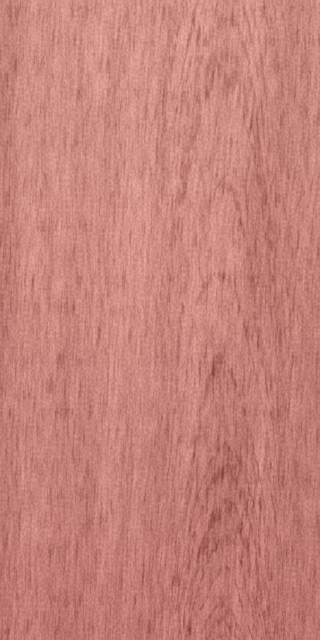
Write a Shadertoy shader that draws this texture.

```glsl
// Rosy plank of wood: upright fibres, short dark pores and pointed cathedral arches.

const vec3 MEAN_WOOD = vec3(0.786, 0.523, 0.487);
const vec3 TONE_SHIFT = vec3(0.98, 1.0, 0.97);
const vec3 WARM_SHIFT = vec3(0.004, 0.016, 0.004);
const float ARCH_AXIS = 0.69;
const float ARCH_STEEPNESS = 27.0;

float hash(vec2 cell) {
    vec3 q = fract(cell.xyx * vec3(0.1031, 0.1030, 0.0973));
    q += dot(q, q.yzx + 33.33);
    return fract((q.x + q.y) * q.z);
}

float cornerSlope(vec2 cell, vec2 offset) {
    float angle = 6.2832 * hash(cell);
    return dot(vec2(cos(angle), sin(angle)), offset);
}

// Gradient noise, roughly -0.7 to 0.7
float noise(vec2 p) {
    vec2 cell = floor(p), f = p - cell;
    vec2 u = f * f * f * (f * (f * 6.0 - 15.0) + 10.0);
    vec2 e = vec2(1.0, 0.0);
    float low = mix(cornerSlope(cell, f), cornerSlope(cell + e.xy, f - e.xy), u.x);
    float high = mix(cornerSlope(cell + e.yx, f - e.yx), cornerSlope(cell + e.xx, f - e.xx), u.x);
    return mix(low, high, u.y);
}

// Upright streaks, finer and shorter with each octave
float fibres(vec2 p, vec2 scale, float falloff) {
    float sum = 0.0, weight = 1.0;
    for (int i = 0; i < 4; i++) {
        sum += weight * noise(p * scale + 17.3 * float(i));
        scale *= vec2(2.1, 2.1);
        weight *= falloff;
    }
    return sum;
}

// Short dark dashes; a lower threshold packs them closer
float pores(vec2 p, vec2 scale, float threshold) {
    return smoothstep(threshold, threshold + 0.25, noise(p * scale));
}

// Growth rings cut as nested parabolas
float ringDepth(vec2 p) {
    float dx = p.x - ARCH_AXIS + 0.03 * noise(p * vec2(2.0, 2.5) + 4.0);
    float jag = 0.035 * noise(p * vec2(50.0, 14.0)) + 0.04 * noise(p * vec2(9.0, 4.0));
    return sqrt(max(p.y + ARCH_STEEPNESS * dx * dx + 0.3 + jag, 0.0));
}

// Thin dark line where the ring noise crosses zero
float ringLine(float depth, float along, float frequency, float width) {
    float n = noise(vec2(depth * frequency, along));
    return 1.0 - smoothstep(0.0, width, abs(n));
}

// Soft upright oval patch
float patchAt(vec2 p, vec2 center, vec2 radius) {
    vec2 q = (p - center) / radius;
    return exp(-dot(q, q));
}

// Broad light: pale upper middle, shaded edges and lower right
float shading(vec2 p) {
    float light = 0.026 * (p.y - 1.0);
    light += 0.028 * patchAt(p, vec2(0.5, 1.45), vec2(0.32, 0.8));
    light -= 0.025 * smoothstep(0.10, 0.0, p.x);
    light -= 0.020 * smoothstep(0.65, 1.0, p.x);
    return light;
}

void mainImage(out vec4 fragColor, in vec2 fragCoord) {
    vec2 p = fragCoord / iResolution.x;

    // Fibres lean a little to the right and wander
    vec2 grain = p;
    grain.x += -0.045 * p.y + 0.035 * noise(p * vec2(1.6, 1.1) + 9.0);

    float archZone = 1.0 - smoothstep(0.10, 0.28, abs(p.x - ARCH_AXIS));
    float depth = ringDepth(p);
    float bands = noise(vec2(depth * 8.0, p.y * 0.5 + 3.0));
    float lines = ringLine(depth, p.y * 0.5 + 8.0, 14.0, 0.16);

    // Light, wide streaks and fine fibres
    float tone = shading(p);
    tone += 0.040 * fibres(grain, vec2(8.0, 0.5), 0.95);
    tone += 0.075 * noise(grain * vec2(112.0, 13.0) + 31.0);
    tone += 0.040 * bands * mix(0.3, 1.0, archZone);

    // Arch outlines broken into dashes
    float broken = smoothstep(-0.35, 0.15, noise(p * vec2(75.0, 22.0) + 50.0));
    tone -= 0.095 * lines * broken * mix(0.12, 1.0, archZone);

    // Pores crowd together in the dark bands
    float crowding = 0.17 - 0.12 * noise(grain * vec2(11.0, 0.7) + 70.0);
    tone -= 0.060 * pores(grain, vec2(105.0, 12.0), crowding);
    tone -= 0.055 * pores(grain + 5.0, vec2(82.0, 19.0), crowding + 0.08 + 0.2 * bands);

    // Stained dashes beside the arch axis
    float stain = patchAt(p, vec2(0.66, 0.84), vec2(0.07, 0.10));
    tone -= stain * (0.015 + 0.07 * pores(grain, vec2(55.0, 9.0), 0.05));

    // Fine surface speckle
    tone += 0.085 * noise(p * vec2(147.0, 109.0) + 90.0);
    tone += 0.025 * noise(p * vec2(83.0, 57.0) + 12.0);

    // Warmer above, pinker below
    vec3 color = MEAN_WOOD + TONE_SHIFT * tone + WARM_SHIFT * (p.y - 1.0);
    fragColor = vec4(clamp(color, 0.0, 1.0), 1.0);
}
```
